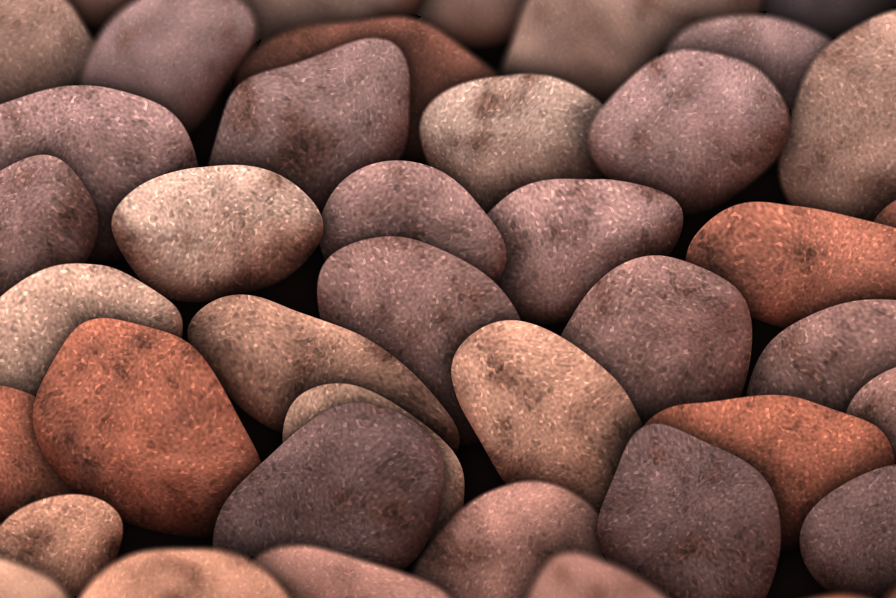
Give the GLSL for this texture, as a WebGL 1 fragment shader.

```glsl
precision highp float;
// Heap of rounded river pebbles under soft top light, with a shallow band of focus.
uniform vec2 u_resolution;

const vec3 TAN = vec3(0.80, 0.61, 0.53);
const vec3 MAUVE = vec3(0.69, 0.53, 0.50);
const vec3 SLATE = vec3(0.46, 0.37, 0.37);
const vec3 RUST = vec3(0.70, 0.44, 0.36);
const vec3 PALE = vec3(0.89, 0.72, 0.64);
const vec3 GAP = vec3(0.12, 0.07, 0.06);
const vec3 SHADE_TINT = vec3(1.12, 0.78, 0.69);
const vec3 LIGHT_DIR = vec3(-0.15, 0.79, 0.60);
const vec2 SPACING = vec2(0.325, 0.162);
const vec2 JITTER = vec2(0.17, 0.13);
const vec2 AXES_MIN = vec2(0.140, 0.105);
const vec2 AXES_MAX = vec2(0.255, 0.165);
const float SHADOW_REACH = 0.028;
const float SHADOW_DEPTH = 0.66;
const float GRAIN = 0.36;
const float MOTTLE = 0.40;

struct Stone {
  vec2 local, tilt, seed;
  float height, detail, weight;
};

vec2 hash2(vec2 p) {
  vec3 q = fract(p.xyx * vec3(0.1031, 0.1030, 0.0973));
  q += dot(q, q.yzx + 33.33);
  return fract((q.xx + q.yz) * q.zy);
}

// Gradient noise, about -0.6 to 0.6.
float noise(vec2 p) {
  vec2 i = floor(p), f = p - i, e = vec2(1.0, 0.0);
  vec2 u = f * f * (3.0 - 2.0 * f);
  float a = dot(hash2(i) - 0.5, f);
  float b = dot(hash2(i + e) - 0.5, f - e);
  float c = dot(hash2(i + e.yx) - 0.5, f - e.yx);
  float d = dot(hash2(i + 1.0) - 0.5, f - 1.0);
  return 2.5 * mix(mix(a, b, u.x), mix(c, d, u.x), u.y);
}

// Rounded irregular polygon: a smooth maximum over six uneven half planes.
float stoneNorm(vec2 q, vec2 rnd, out vec2 slope) {
  float sum = 1e-6;
  slope = vec2(0.0);
  vec2 dir = vec2(cos(rnd.x * 6.2832), sin(rnd.x * 6.2832));
  for (int k = 0; k < 6; k++) {
    vec2 n = dir / mix(0.84, 1.13, fract(rnd.y * (13.7 + 7.3 * float(k))));
    float t = max(dot(q, n), 0.0);
    float w = t * t;
    w *= w;
    sum += w * t;
    slope += w * n;
    dir = mat2(0.5, 0.866, -0.866, 0.5) * dir;
  }
  float norm = pow(sum, 0.2);
  slope *= norm / sum;
  return norm;
}

vec3 stoneColor(float pick, float height) {
  vec3 c = mix(TAN, MAUVE, step(0.32, pick));
  c = mix(c, SLATE, step(0.58, pick));
  c = mix(c, RUST, step(0.70 + 0.06 * height, pick));
  c = mix(c, PALE, step(0.91, pick));
  return c * mix(vec3(1.07, 0.97, 0.91), vec3(0.97, 0.99, 1.02), height);
}

// Lit surface; detail runs from 0 (blurred) to 1 (in focus).
vec3 shadeStone(Stone s) {
  vec2 t = s.local + s.seed * 1.7;
  vec2 bump = 0.38 * vec2(noise(t * 7.0 + 3.0), noise(t * 7.0 + 71.0));
  bump += 0.22 * s.detail * vec2(noise(t * 24.0), noise(t * 24.0 + 40.0));
  float z = sqrt(max(1.0 - dot(s.tilt, s.tilt), 0.02));
  vec3 normal = normalize(vec3(s.tilt + bump, z));
  float lit = max(0.36 + 0.64 * dot(normal, LIGHT_DIR), 0.0);

  vec2 rnd = hash2(s.seed + 5.5);
  float mottle = 0.65 * noise(t * 9.0) + 0.45 * noise(t * 21.0 + 9.0);
  float rough = noise(t * 62.0);
  float pits = 0.28 * smoothstep(0.12, 0.50, rough + 0.5 * mottle);
  float flecks = 0.30 * smoothstep(0.22, 0.50, noise(t * 120.0 + 5.0));
  float grain = 0.5 * rough + 0.8 * noise(t * 170.0);
  vec3 base = stoneColor(rnd.x, s.height) * mix(0.90, 1.06, rnd.y);
  base = mix(base, RUST * 0.85, 0.50 * smoothstep(0.08, 0.42, mottle));
  base *= 1.0 - MOTTLE * mottle + s.detail * (GRAIN * grain + flecks - pits);
  vec3 light = mix(SHADE_TINT, vec3(1.0), smoothstep(0.0, 0.85, lit));
  return base * light * (0.13 + 0.98 * lit);
}

void main() {
  vec2 p = gl_FragCoord.xy / u_resolution.y;
  float pixel = 1.0 / u_resolution.y;
  vec2 warped = p + 0.026 * vec2(noise(p * 6.0), noise(p * 6.0 + 30.0));
  float open = 1.0;
  Stone front = Stone(vec2(0.0), vec2(0.0), vec2(0.0), 0.0, 0.0, 0.0);
  Stone back = front;

  // Search nearby cells from the near row to the far row; keep the two top stones.
  for (int j = -2; j <= 2; j++) {
    float row = floor(p.y / SPACING.y) + float(j);
    float shift = 0.5 * mod(row, 2.0);
    float first = floor(p.x / SPACING.x - shift) - 1.0;
    for (int m = 0; m < 3; m++) {
      float column = first + mod(float(m) - first, 3.0);
      vec2 seed = vec2(column, row) + 22.37;
      vec2 center = (vec2(column + shift, row) + 0.5) * SPACING;
      center += (hash2(seed) - 0.5) * JITTER;
      vec2 rnd = hash2(seed + 1.7);
      vec2 axes = mix(AXES_MIN, AXES_MAX, hash2(seed + 3.3));
      float turn = (rnd.x - 0.45) * 2.0;
      mat2 spin = mat2(cos(turn), -sin(turn), sin(turn), cos(turn));
      vec2 local = spin * (warped - center);
      vec2 slope;
      float norm = stoneNorm(local / axes, hash2(seed + 7.9), slope);
      vec2 outward = (slope / axes) * spin;
      float edge = (norm - 1.0) / max(length(outward), 1.0);

      float far = smoothstep(0.66, 1.0, center.y);
      float near = smoothstep(0.12, -0.10, center.y);
      float blur = pixel + 0.011 * far + 0.009 * near;
      float cover = 1.0 - smoothstep(-blur, blur, edge);
      vec2 tilt = normalize(outward + 1e-5) * 0.96 * pow(min(norm, 1.0), 2.1);
      Stone stone = Stone(local, tilt, seed, clamp(center.y, 0.0, 1.0),
                          1.0 - 0.85 * max(far, near), open * cover);
      if (stone.weight > 0.002) {
        if (front.weight == 0.0) front = stone;
        else if (back.weight == 0.0) back = stone;
      }
      // Contact shadow on whatever lies behind.
      open *= (1.0 - cover) * (1.0 - SHADOW_DEPTH * exp(-max(edge, 0.0) / SHADOW_REACH));
    }
    if (open < 0.002) break;
  }

  vec3 color = GAP * open;
  if (front.weight > 0.0) color += front.weight * shadeStone(front);
  if (back.weight > 0.0) color += back.weight * shadeStone(back);
  gl_FragColor = vec4(clamp(color, 0.0, 1.0), 1.0);
}
```
